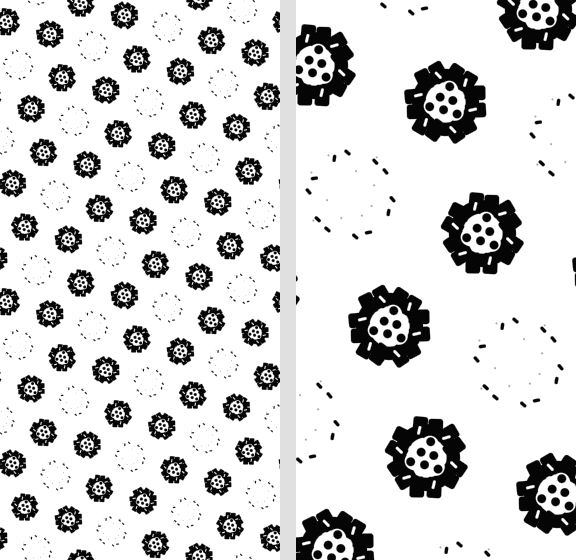
Left, the full canvas; right, a detail of the centre.
A WebGL 1 fragment shader for this pattern:

```glsl
precision highp float;
// Black lumpy blossoms in zigzag diagonal bands, with rings of small seeds between.
// The plane is turned to diagonal axes and folded by a mirror and a glide, so one
// blossom and half a seed ring fill a square tile: one across, two down.

uniform vec2 u_resolution;

const float TAU = 6.2831853;
const float UNITS_ACROSS = 15.0;              // grid units in the canvas width
const float PERIOD = 6.0;                     // repeat along a diagonal band
const float BAND = 5.0;                       // spacing of the glide axes
const vec2 BLOSSOM_CENTER = vec2(4.5, 0.84);
const float BLOSSOM_RADIUS = 1.06;
const vec2 RING_CENTER = vec2(1.48, 2.5);
const float RING_RADIUS = 1.08;
const float PAIR_SPREAD = 0.17;               // half angle between paired seeds
const float SEED_HALF_LENGTH = 0.05;
const float SEED_RADIUS = 0.042;
const float SPECK_RADIUS = 0.025;
const float SPECK_STRENGTH = 0.35;
const float PETALS = 12.0;
const vec3 PAPER = vec3(1.0);
const vec3 INK = vec3(0.02);

float hash(float n) {
  return fract(sin(n * 12.9898) * 43758.547);
}

vec2 rotate(vec2 p, float a) {
  float c = cos(a), s = sin(a);
  return vec2(c * p.x + s * p.y, c * p.y - s * p.x);
}

float roundedBox(vec2 p, vec2 halfSize, float corner) {
  vec2 d = abs(p) - halfSize + corner;
  return length(max(d, 0.0)) + min(max(d.x, d.y), 0.0) - corner;
}

float capsule(vec2 p, float halfLength, float radius) {
  p.x -= clamp(p.x, -halfLength, halfLength);
  return length(p) - radius;
}

// Offset from a center, wrapped along the band
vec2 wrapped(vec2 p, vec2 center) {
  vec2 d = p - center;
  d.x = mod(d.x + 0.5 * PERIOD, PERIOD) - 0.5 * PERIOD;
  return d;
}

float blossom(vec2 p) {
  p /= BLOSSOM_RADIUS;
  float r = length(p);
  if (r > 1.3) return (r - 1.1) * BLOSSOM_RADIUS;
  float angle = atan(p.y, p.x + 1e-5);

  // Uneven block petals joined by a solid ring
  float d = abs(r - 0.64) - 0.16;
  for (float i = 0.0; i < PETALS; i++) {
    float turn = (i + 0.35 * (hash(i + 3.0) - 0.5)) * TAU / PETALS;
    vec2 q = rotate(p, turn) - vec2(0.72 + 0.06 * (hash(i + 9.0) - 0.5), 0.0);
    q = rotate(q, 0.3 * (mod(i, 2.0) * 2.0 - 1.0));
    d = min(d, roundedBox(q, vec2(0.25, 0.175), 0.07));
  }

  // Three-lobed pale heart and slits
  d = max(d, 0.43 + 0.1 * cos(3.0 * angle) - r);
  for (float i = 0.0; i < 6.0; i++) {
    vec2 q = rotate(p, (i + 0.5) * TAU / 6.0) - vec2(0.67, 0.0);
    d = max(d, -capsule(rotate(q, 0.5), 0.07, 0.035));
  }

  // Dots, alternately near and far from the middle
  for (float i = 0.0; i < 6.0; i++) {
    float reach = mix(0.39, 0.18, mod(i, 2.0));
    d = min(d, length(rotate(p, i * TAU / 6.0) - vec2(reach, 0.0)) - 0.105);
  }
  return d * BLOSSOM_RADIUS;
}

// Half a ring of paired seeds; the mirror supplies the rest
float seeds(vec2 p) {
  float d = 1e3;
  for (float i = 0.0; i < 6.0; i++) {
    float side = mod(i, 2.0) * 2.0 - 1.0;
    float a = (floor(i / 2.0) + 0.5) * TAU / 6.0 + side * PAIR_SPREAD;
    float r = RING_RADIUS + 0.1 * (hash(i + 21.0) - 0.5);
    vec2 q = p + r * vec2(cos(a), sin(a));
    float lean = 0.4 + 1.8 * (hash(i + 5.0) - 0.5);
    d = min(d, capsule(rotate(q, lean), SEED_HALF_LENGTH, SEED_RADIUS));
  }
  return d;
}

float specks(vec2 p) {
  float d = 1e3;
  for (float i = 0.0; i < 5.0; i++) {
    float a = (i + hash(i + 31.0)) * TAU / 10.0;
    float r = 0.5 + 0.9 * hash(i + 47.0);
    d = min(d, length(p + r * vec2(cos(a), sin(a))) - SPECK_RADIUS);
  }
  return d;
}

void main() {
  vec2 grid = vec2(gl_FragCoord.x, u_resolution.y - gl_FragCoord.y);
  grid *= UNITS_ACROSS / u_resolution.x;
  float pixel = 1.4142 * UNITS_ACROSS / u_resolution.x;

  // Diagonal axes: x runs along a band, y across it
  vec2 p = vec2(grid.x + grid.y, grid.x - grid.y);
  float band = floor(p.y / BAND + 0.5);
  p -= band * vec2(0.5 * PERIOD, BAND);
  vec2 glided = vec2(p.x + 0.5 * PERIOD, -p.y);
  vec2 folded = p.y < 0.0 ? glided : p;

  float d = min(blossom(wrapped(p, BLOSSOM_CENTER)), blossom(wrapped(glided, BLOSSOM_CENTER)));
  vec2 ringPoint = wrapped(folded, RING_CENTER);
  d = min(d, seeds(ringPoint));

  float ink = clamp(0.5 - d / (1.2 * pixel), 0.0, 1.0);
  float faint = SPECK_STRENGTH * clamp(0.5 - specks(ringPoint) / pixel, 0.0, 1.0);
  gl_FragColor = vec4(mix(PAPER, INK, max(ink, faint)), 1.0);
}
```
